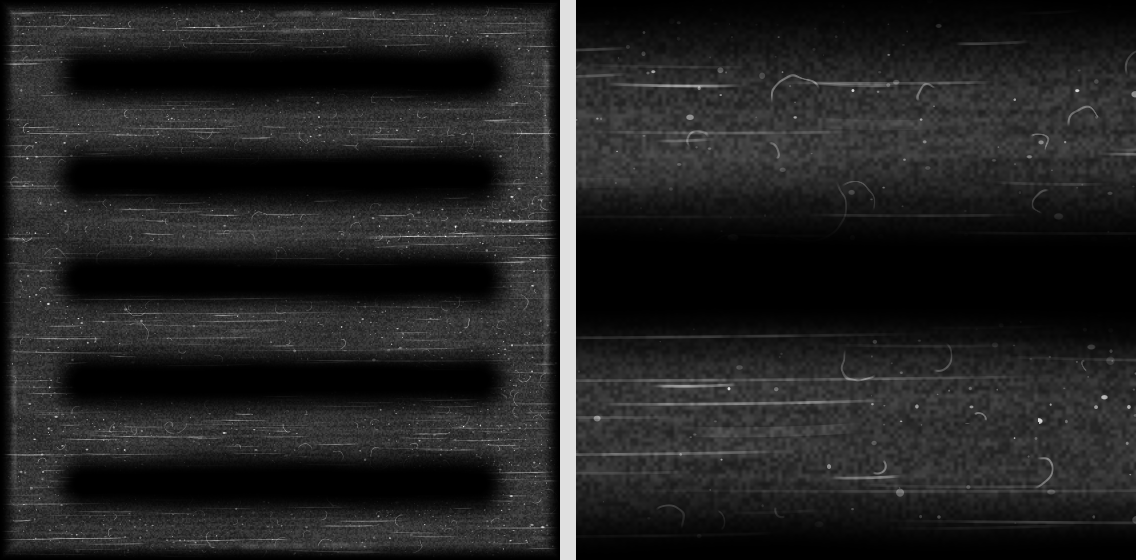
Left, the full canvas; right, a detail of the centre.
Write a WebGL 2 fragment shader that draws this texture.

```glsl
#version 300 es
precision highp float;

#define SLOT_COUNT 5.0
#define SLOT_PITCH 0.1826
#define SLOT_CENTER vec2(0.503, 0.502)
#define SLOT_HALF_LENGTH 0.35
#define SLOT_CORE 0.016
#define SLOT_FADE 0.077
#define EDGE_FADE 0.034
#define METAL_TONE 0.205
#define GRAIN_AMOUNT 0.13
#define SCRATCH_LIGHT 0.62
#define SPECK_LIGHT 0.65
#define FIBRE_LIGHT 0.36

uniform vec2 u_resolution;
out vec4 fragColor;

vec3 hash3(vec3 p) {
  p = fract(p * vec3(0.1031, 0.1030, 0.0973));
  p += dot(p, p.yxz + 33.33);
  return fract((p.xxy + p.yxx) * p.zyx);
}

float valueNoise(vec2 p, float seed) {
  vec2 cell = floor(p), f = fract(p);
  f = f * f * (3.0 - 2.0 * f);
  float a = hash3(vec3(cell, seed)).x;
  float b = hash3(vec3(cell + vec2(1, 0), seed)).x;
  float c = hash3(vec3(cell + vec2(0, 1), seed)).x;
  float d = hash3(vec3(cell + 1.0, seed)).x;
  return mix(mix(a, b, f.x), mix(c, d, f.x), f.y);
}

// Antialiased coverage of a stroke or dot of the given radius
float coverage(float dist, float radius) {
  return clamp((radius - dist) * u_resolution.y + 0.5, 0.0, 1.0);
}

// One tapered, slightly tilted horizontal scratch per occupied cell
float scratches(vec2 p, vec2 cells, float density, float radius, float seed) {
  vec2 q = p * cells;
  q.x += 7.0 * hash3(vec3(floor(q.y), seed, 3.0)).x;
  vec2 id = floor(q), f = fract(q);
  vec3 place = hash3(vec3(id, seed)), look = hash3(vec3(id, seed + 17.0));
  float halfLength = mix(0.12, 0.48, place.x);
  float along = (f.x - mix(halfLength, 1.0 - halfLength, place.y)) / halfLength;
  float tilt = (look.x - 0.5) * 0.2 * along + 0.06 * along * along;
  float dist = abs(f.y - mix(0.25, 0.75, place.z) - tilt) / cells.y;
  float taper = 1.0 - smoothstep(0.5, 1.0, abs(along));
  float worn = mix(0.35, 1.0, valueNoise(p * vec2(70.0, 9.0), seed));
  float strength = mix(0.2, 1.0, look.y * look.y);
  return step(look.z, density) * coverage(dist, radius) * taper * worn * strength;
}

// Dust dots, denser in patches
float specks(vec2 p, float cells, float density, float maxRadius, float seed) {
  vec2 q = p * cells, id = floor(q);
  vec3 place = hash3(vec3(id, seed)), look = hash3(vec3(id, seed + 9.0));
  vec2 offset = (fract(q) - mix(vec2(0.25), vec2(0.75), place.xy)) / cells;
  offset.x *= mix(0.6, 1.2, look.x);
  float patchy = smoothstep(0.25, 0.9, valueNoise(p * 9.0, seed)) * 1.6 + 0.3;
  float radius = maxRadius * mix(0.25, 1.0, place.z * place.z);
  return step(look.y, density * patchy) * coverage(length(offset), radius)
       * mix(0.25, 1.0, look.z * look.z);
}

// Short curled hairs drawn as wobbly partial rings
float fibres(vec2 p, float cells, float density, float seed) {
  vec2 q = p * cells, id = floor(q);
  vec3 place = hash3(vec3(id, seed)), look = hash3(vec3(id, seed + 5.0));
  vec2 offset = (fract(q) - mix(vec2(0.35), vec2(0.65), place.xy)) / cells;
  offset += 0.004 * (valueNoise(p * 130.0, seed) - 0.5);
  float facing = 6.283 * look.x;
  float bend = dot(normalize(offset + 1e-6), vec2(cos(facing), sin(facing)));
  float ring = abs(length(offset) - mix(0.1, 0.32, look.y) / cells);
  return step(place.z, density) * coverage(ring, 0.0006)
       * smoothstep(0.1, 0.5, bend) * mix(0.4, 1.0, look.z);
}

// Soft shade around the nearest of the stacked capsule slots
float slotShade(vec2 p) {
  vec2 q = p - SLOT_CENTER;
  float reach = (SLOT_COUNT - 1.0) * 0.5;
  q.y -= SLOT_PITCH * clamp(round(q.y / SLOT_PITCH), -reach, reach);
  q.x = max(abs(q.x) - SLOT_HALF_LENGTH, 0.0);
  float ragged = 0.008 * (valueNoise(p * vec2(9.0, 30.0), 41.0) - 0.5);
  return smoothstep(SLOT_CORE, SLOT_FADE, length(q) + ragged);
}

void main() {
  vec2 p = gl_FragCoord.xy / u_resolution;

  // Brushed, grainy metal
  float grain = valueNoise(p * 420.0, 1.0) - 0.5;
  float brushed = valueNoise(p * vec2(7.0, 230.0), 2.0) - 0.5;
  float blotch = valueNoise(p * vec2(5.0, 14.0), 3.0) - 0.5;
  float tone = METAL_TONE + GRAIN_AMOUNT * grain + 0.06 * brushed + 0.05 * blotch;

  // Scratches, dust and hairs in several sizes
  for (float i = 0.0; i < 3.0; i++) {
    vec2 cells = vec2(2.0 + 2.5 * i, 44.0 + 23.0 * i);
    tone += SCRATCH_LIGHT * scratches(p, cells, 0.36, 0.0008, 11.0 + i);
    tone += SPECK_LIGHT * specks(p, 105.0 - 32.0 * i, 0.16, 0.0013 + 0.0006 * i, 21.0 + i);
    tone += FIBRE_LIGHT * fibres(p, 14.0 + 9.0 * i, 0.16, 31.0 + i);
  }
  tone += 0.14 * scratches(p, vec2(8.0, 40.0), 0.1, 0.003, 51.0);

  // Rubbed rim and dark border
  vec2 border = min(p, 1.0 - p);
  float edge = min(border.x, border.y);
  float rubbed = smoothstep(0.5, 0.8, valueNoise(p * 5.0, 61.0));
  float rim = 1.0 - smoothstep(0.002, 0.008, abs(edge - 0.024));
  tone += 0.22 * rim * rubbed * valueNoise(p * 60.0, 62.0);
  tone *= smoothstep(0.0, EDGE_FADE, edge) * slotShade(p);

  fragColor = vec4(vec3(clamp(tone, 0.0, 1.0)), 1.0);
}
```
